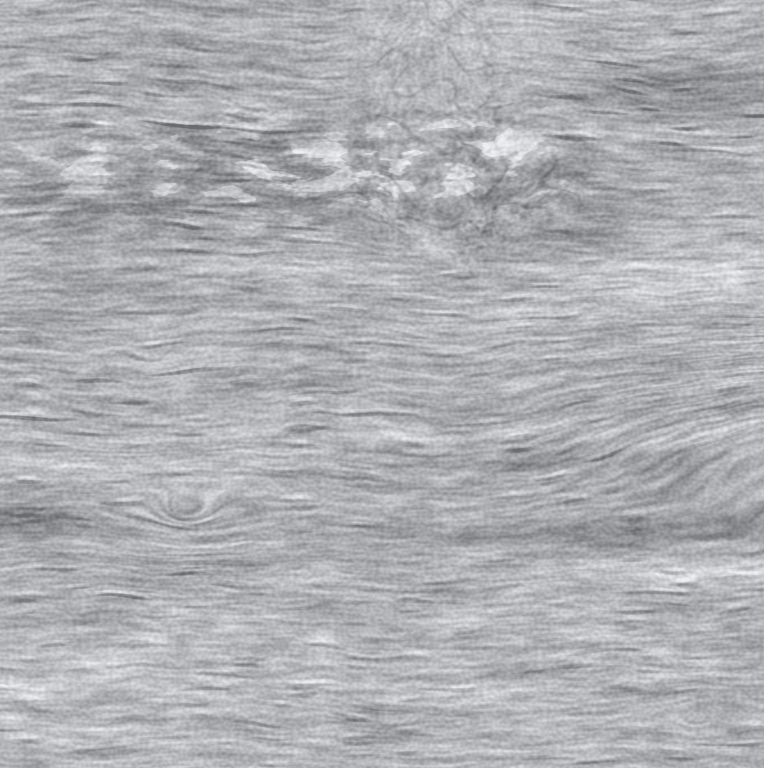
This texture is drawn by a Shadertoy shader. Its source:

```glsl
// Weathered grey wood with horizontal grain, two knots and a flaking patch.
// Fibres are stretched gradient noise along a bent height coordinate;
// soft blobs set the broad tone, and rough noise replaces grain in the patch.

float hash(vec2 cell) {
    uvec2 q = uvec2(ivec2(cell)) * uvec2(1597334677u, 3812015801u);
    uint n = (q.x ^ q.y) * 1597334677u;
    n = (n ^ (n >> 15)) * 2246822519u;
    return float((n ^ (n >> 13)) >> 8) / 16777216.0;
}

float cornerSlope(vec2 cell, vec2 offset) {
    float angle = 6.28318 * hash(cell);
    return dot(vec2(cos(angle), sin(angle)), offset);
}

// Gradient noise, roughly -0.7 to 0.7
float noise(vec2 p) {
    vec2 i = floor(p), f = p - i;
    vec2 u = f * f * f * (f * (f * 6.0 - 15.0) + 10.0);
    vec2 e = vec2(1, 0);
    return mix(mix(cornerSlope(i, f), cornerSlope(i + e, f - e), u.x),
               mix(cornerSlope(i + e.yx, f - e.yx), cornerSlope(i + 1.0, f - 1.0), u.x), u.y);
}

float fbm(vec2 p) {
    float sum = 0.0, gain = 1.0;
    for (int i = 0; i < 4; i++) {
        sum += gain * noise(p);
        p = p * 2.03 + 17.3;
        gain *= 0.55;
    }
    return sum;
}

float blob(vec2 p, vec2 centre, vec2 size) {
    vec2 d = (p - centre) / size;
    return exp(-dot(d, d));
}

// Pushes grain lines around a knot and closes them into loops at its core
float bendAround(float height, vec2 p, vec2 knot, float size) {
    height -= 0.6 * (p.y - knot.y) * blob(p, knot, size * vec2(0.12, 0.055));
    return height + 0.028 * size * blob(p, knot, size * vec2(0.033, 0.02));
}

// Broad light and dark areas of the board
float broadTone(vec2 p) {
    float tone = 0.075 * fbm(vec2(p.x * 2.2, p.y * 11.0));
    tone += 0.10 * blob(p, vec2(0.88, 0.64), vec2(0.32, 0.055));
    tone += 0.09 * blob(p, vec2(0.23, 0.35), vec2(0.13, 0.045));
    tone += 0.08 * blob(p, vec2(0.95, 0.25), vec2(0.20, 0.025));
    tone += 0.07 * blob(p, vec2(0.05, 0.10), vec2(0.25, 0.06));
    tone -= 0.11 * blob(p, vec2(0.75, 0.305), vec2(0.45, 0.022));
    tone -= 0.13 * blob(p, vec2(0.00, 0.325), vec2(0.15, 0.022));
    tone -= 0.09 * blob(p, vec2(0.75, 0.40), vec2(0.24, 0.022));
    tone -= 0.10 * blob(p, vec2(0.88, 0.88), vec2(0.22, 0.035));
    tone -= 0.12 * blob(p, vec2(0.70, 0.71), vec2(0.14, 0.055));
    return tone - 0.05 * blob(p, vec2(0.25, 0.74), vec2(0.40, 0.07));
}

void mainImage(out vec4 fragColor, in vec2 fragCoord) {
    vec2 uv = fragCoord / iResolution.y;
    vec2 knot = vec2(0.24, 0.337);

    // Height across the fibres, bent by drift, knots and a rise at the right
    float height = bendAround(uv.y, uv, knot, 1.0);
    height = bendAround(height, uv, vec2(0.91, 0.065), 0.55);
    float rise = smoothstep(0.6, 1.15, uv.x) * blob(uv, vec2(1.0, 0.44), vec2(0.6, 0.11));
    height -= 0.11 * rise;
    height += 0.022 * noise(uv * vec2(3.0, 4.0)) + 0.005 * noise(uv * vec2(13.0, 16.0));
    vec2 grain = vec2(uv.x, height);

    // Fibres from coarse to fine, with broken dark pores and lit edges
    float wood = 0.10 * noise(grain * vec2(4.0, 42.0));
    wood += 0.15 * noise(grain * vec2(11.0, 100.0) + 5.0);
    wood += 0.13 * noise(grain * vec2(32.0, 190.0) + 9.0);
    vec2 poreCell = grain * vec2(14.0, 112.0) + 40.0;
    float patchiness = 0.7 + noise(uv * vec2(4.0, 9.0) + 3.0);
    wood -= 0.17 * patchiness * smoothstep(0.18, 0.48, noise(poreCell));
    wood += 0.10 * patchiness * smoothstep(0.2, 0.5, noise(poreCell - vec2(0.0, 0.55)));

    // Growth rings near the knot and along the rising grain
    float ringArea = blob(uv, knot, vec2(0.16, 0.055)) + 1.6 * rise
                   + 0.5 * blob(uv, vec2(0.8, 0.35), vec2(0.35, 0.03));
    float rings = sin(560.0 * height + 5.0 * noise(grain * vec2(5.0, 30.0)));
    wood += 0.045 * min(ringArea, 1.0) * rings;

    // Rough patch where the grain dissolves into crumbly swirls
    vec2 swirl = uv + 0.03 * vec2(noise(uv * 9.0), noise(uv * 9.0 + 31.0));
    float ragged = 0.35 * fbm(uv * vec2(9.0, 14.0));
    float roughArea = smoothstep(0.3, 0.75, ragged
                    + blob(uv, vec2(0.57, 0.87), vec2(0.14, 0.20))
                    + 0.6 * blob(uv, vec2(0.62, 0.74), vec2(0.16, 0.07)));
    float rough = 0.13 * fbm(swirl * vec2(24.0, 32.0)) + 0.12 * noise(swirl * 120.0);
    rough -= 0.09 * smoothstep(0.09, 0.0, abs(noise(swirl * vec2(17.0, 25.0) + 8.0)));
    wood = mix(wood, rough + 0.015, 0.85 * roughArea);

    // Pale ragged flakes on a darkened strip
    float flakeArea = blob(uv, vec2(0.33, 0.78), vec2(0.38, 0.075))
                    + 0.6 * blob(uv, vec2(0.62, 0.79), vec2(0.12, 0.07));
    float flake = fbm(swirl * vec2(13.0, 32.0) + 50.0) + 0.25 * noise(grain * vec2(22.0, 115.0));
    wood += min(flakeArea, 1.0) * (0.17 * smoothstep(0.12, 0.3, flake)
                                 - 0.11 * smoothstep(0.0, -0.35, flake));

    // Dark knot core, fine tooth and cool grey tint
    wood -= 0.13 * blob(uv, knot, vec2(0.026, 0.014));
    wood += 0.10 * noise(uv * vec2(170.0, 210.0));
    float value = clamp(0.695 + broadTone(uv) + wood, 0.42, 0.93);
    fragColor = vec4(value + vec3(-0.004, 0.003, 0.018), 1.0);
}
```
